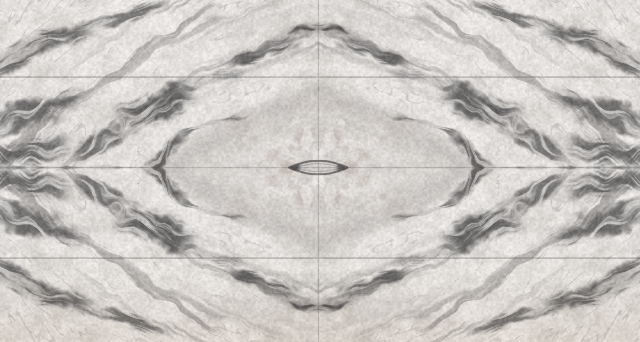
This texture is drawn by a WebGL 2 fragment shader. Its source:

```glsl
#version 300 es
precision highp float;
// Book-matched grey marble: four mirrored slabs with a diamond core, arched veins and tile seams.

uniform vec2 u_resolution;
out vec4 fragColor;

const vec2 CENTER = vec2(0.4975, 0.51);     // mirror point, fraction of the canvas
const vec3 PALE = vec3(0.915, 0.905, 0.895);
const vec3 STONE = vec3(0.82, 0.805, 0.79);
const vec3 ASH = vec3(0.71, 0.695, 0.685);
const vec3 CHARCOAL = vec3(0.32, 0.315, 0.315);
const vec3 BLUSH = vec3(0.74, 0.68, 0.65);
const float SEAM_ROW = 0.2646;              // distance of the outer seams from the center
const float SEAM_HALF = 0.0011;
const float WARP = 0.028;
const vec2 LENS = vec2(0.088, 0.021);       // half size of the central eye

// Veins in one quadrant, in canvas heights: start.xy, end.xy
const int VEINS = 12;
const vec4 ENDS[VEINS] = vec4[VEINS](
  vec4(-0.04, 0.413, 0.10, 0.402), vec4(0.06, 0.375, 0.27, 0.300),
  vec4(0.22, 0.287, 0.43, 0.225), vec4(0.37, 0.230, 0.58, 0.115),
  vec4(0.53, 0.145, 0.72, 0.020), vec4(0.51, -0.01, 0.39, 0.095),
  vec4(0.42, 0.085, 0.21, 0.165), vec4(0.69, 0.215, 0.97, 0.110),
  vec4(0.73, 0.070, 1.00, 0.025), vec4(0.44, 0.480, 0.74, 0.395),
  vec4(0.66, 0.415, 0.98, 0.295), vec4(0.47, 0.000, 0.98, 0.000));
// Half width, strength
const vec2 BODY[VEINS] = vec2[VEINS](
  vec2(0.015, 0.95), vec2(0.022, 0.80), vec2(0.020, 0.65), vec2(0.045, 0.88),
  vec2(0.030, 0.72), vec2(0.020, 0.85), vec2(0.011, 0.65), vec2(0.046, 0.80),
  vec2(0.045, 0.80), vec2(0.020, 0.72), vec2(0.036, 0.82), vec2(0.010, 0.50));

float hash(vec2 p) {
  vec3 h = fract(p.xyx * 0.1031);
  h += dot(h, h.yzx + 33.33);
  return fract((h.x + h.y) * h.z);
}

float noise(vec2 p) {
  vec2 i = floor(p), f = fract(p);
  f = f * f * (3.0 - 2.0 * f);
  return mix(mix(hash(i), hash(i + vec2(1, 0)), f.x),
             mix(hash(i + vec2(0, 1)), hash(i + vec2(1, 1)), f.x), f.y);
}

float fbm(vec2 p) {
  float sum = 0.0, gain = 0.5333;
  for (int i = 0; i < 4; i++) {
    sum += gain * noise(p);
    p = mat2(1.6, 1.2, -1.2, 1.6) * p + 17.3;
    gain *= 0.5;
  }
  return sum;
}

// Ragged, layered streak that follows its own axis
float vein(vec2 q, vec4 ends, vec2 body, float ragged, float ripple) {
  vec2 axis = ends.zw - ends.xy, r = q - ends.xy;
  float len = length(axis);
  axis /= len;
  float along = dot(r, axis), u = along / len;
  float across = axis.x * r.y - axis.y * r.x;
  float taper = smoothstep(-0.08, 0.2, u) * (1.0 - smoothstep(0.75, 1.1, u));
  float edge = 1.0 - smoothstep(0.35, 1.15, abs(across) / body.x + ragged);
  if (taper * edge <= 0.0) return 0.0;
  float layers = fbm(vec2(along * 9.0, across * 75.0 + ripple) + ends.xy * 50.0);
  return taper * edge * body.y * mix(0.28, 1.0, smoothstep(0.33, 0.62, layers));
}

float line(float d, float halfWidth, float px) {
  return 1.0 - smoothstep(halfWidth - 0.5 * px, halfWidth + px, abs(d));
}

void main() {
  float px = 1.0 / u_resolution.y;
  vec2 p = (gl_FragCoord.xy - CENTER * u_resolution) * px;
  vec2 fold = abs(p);

  // Folded coordinates, warped so that the layers meander
  vec2 wander = vec2(fbm(fold * 9.0 + 3.1), fbm(fold * 9.0 + 41.7)) - 0.5;
  vec2 q = fold + WARP * wander + 0.006 * (noise(fold * 38.0) - 0.5);

  // Fields: signed height above the diamond core, and the arch layers
  float core = q.y - 0.26 + 0.30 * q.x + 0.47 * q.x * q.x;
  float arch = q.y + 0.25 * q.x + 0.412 * q.x * q.x;
  float inside = 1.0 - smoothstep(-0.025, 0.02, core);

  // Cloudy stone and grain
  float cloud = fbm(fold * 7.0 + 8.0);
  float mottle = fbm(fold * 34.0 + 5.0);
  float grain = noise(p * 150.0) - 0.5 + 0.6 * (noise(p * 260.0 + 9.0) - 0.5);
  float light = smoothstep(0.2, 0.72, 0.5 * cloud + 0.5 * mottle + 0.06);
  vec3 color = mix(STONE, PALE, light);
  color = mix(color, mix(ASH, STONE, 0.35 + 0.9 * mottle), 0.65 * inside);
  float rim = exp(-pow((core + 0.045) / 0.028, 2.0));
  color = mix(color, ASH, 0.4 * rim * (0.5 + mottle));

  // Warm blotches and white flecks around the eye
  float heart = exp(-dot(fold / vec2(0.21, 0.15), fold / vec2(0.21, 0.15)));
  color = mix(color, BLUSH, 0.7 * heart * smoothstep(0.5, 0.68, fbm(fold * 22.0 + 60.0)));
  color = mix(color, PALE, 0.85 * heart * smoothstep(0.48, 0.62, fbm(fold * 30.0 + 90.0)));

  // Fine wisps along the arches, and hairline cracks
  float wisp = fbm(vec2(q.x * 6.0, arch * 48.0 + 2.0 * cloud));
  float bands = exp(-pow((arch - 0.39) / 0.045, 2.0)) + 0.9 * exp(-pow((arch - 0.60) / 0.085, 2.0));
  float outside = 1.0 - inside;
  color = mix(color, ASH * 0.82, 0.75 * bands * outside * smoothstep(0.46, 0.68, wisp));
  float crack = 1.0 - smoothstep(0.0, 0.022, abs(fbm(vec2(q.x * 5.0, arch * 13.0) + 20.0) - 0.5));
  color = mix(color, ASH * 0.85, 0.32 * crack * outside * smoothstep(0.35, 0.6, mottle));

  // Dark veins
  float ragged = 1.5 * (fbm(fold * 17.0 + 70.0) - 0.5);
  float ripple = 3.5 * noise(fold * 19.0 + 30.0);
  float dark = 0.0;
  for (int i = 0; i < VEINS; i++)
    dark = max(dark, vein(q, ENDS[i], BODY[i], ragged, ripple));
  color = mix(color, CHARCOAL, dark);

  // Central eye: thin lids with dark corners
  vec2 e = fold + 0.2 * (q - fold);
  float lid = e.y - LENS.y * (1.0 - pow(e.x / LENS.x, 2.0));
  float lens = 1.0 - smoothstep(-px, px, lid);
  float corner = smoothstep(0.045, 0.066, e.x);
  color = mix(color, STONE, 0.6 * lens);
  color = mix(color, CHARCOAL, lens * corner * 0.95);
  float lids = line(lid, 0.0022, px) + 0.4 * line(lid + 0.008, 0.001, px);
  color = mix(color, CHARCOAL, 0.75 * min(lids, 1.0) * step(e.x, LENS.x));

  // Tile seams
  float seams = max(0.4 * line(fold.y - SEAM_ROW, SEAM_HALF, px),
                    0.28 * max(line(p.x, SEAM_HALF, px), line(p.y, SEAM_HALF, px)));
  color = mix(color, CHARCOAL, seams);

  // Grain, and a slightly warm, dim lower edge
  color += 0.075 * grain;
  color *= 1.0 - vec3(0.04, 0.055, 0.075) * smoothstep(0.2, 0.55, -p.y);
  fragColor = vec4(clamp(color, 0.0, 1.0), 1.0);
}
```
